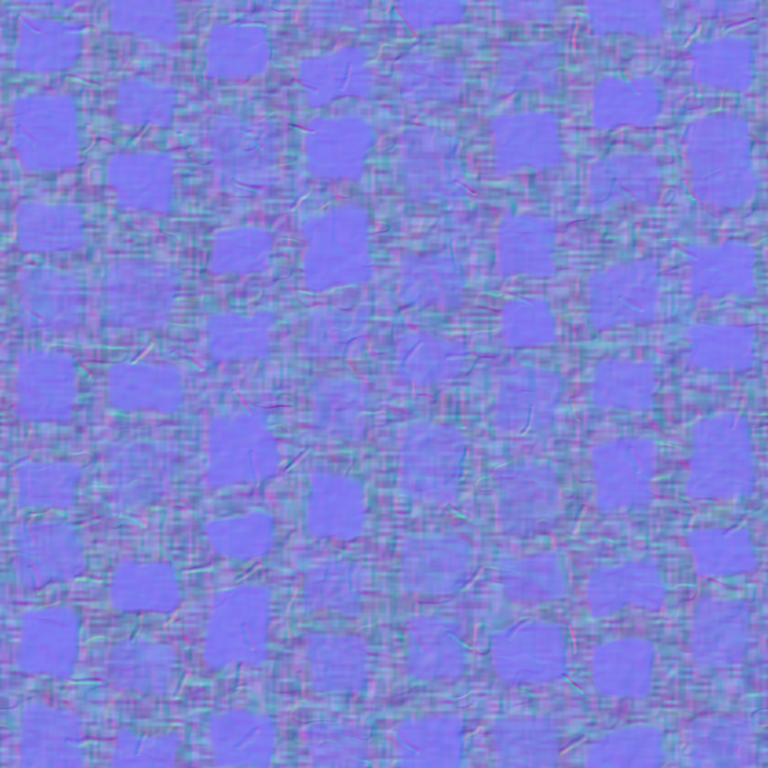
A three.js fragment shader for this texture map:

```glsl
varying vec2 vUv;

float hash(vec2 p) {
  return fract(sin(dot(p, vec2(127.1, 311.7))) * 43758.5453);
}

// Value noise that wraps after freq cells
float wrapNoise(vec2 uv, vec2 freq, float seed) {
  vec2 p = uv * freq;
  vec2 i = floor(p), f = fract(p);
  vec2 a = mod(i, freq) + seed, b = mod(i + 1.0, freq) + seed;
  f = f * f * (3.0 - 2.0 * f);
  return mix(mix(hash(a), hash(vec2(b.x, a.y)), f.x),
             mix(hash(vec2(a.x, b.y)), hash(b), f.x), f.y);
}

vec2 wobble(vec2 uv, float freq) {
  return vec2(wrapNoise(uv, vec2(freq), 3.0), wrapNoise(uv, vec2(freq), 71.0)) - 0.5;
}

// Worn rounded setts in eight columns of eight or nine; returns 0 to 1
float setts(vec2 p) {
  float column = mod(floor(p.x * 8.0), 8.0);
  float rows = 8.0 + step(0.45, hash(vec2(column, 5.0)));
  float phase = hash(vec2(column, 9.0));
  float y = p.y * rows + phase + 0.13 * sin(6.28318 * (p.y * 3.0 + phase));
  vec2 id = vec2(column, mod(floor(y), rows));
  vec2 q = (fract(vec2(p.x * 8.0, y)) - 0.5) / vec2(8.0, rows);
  float turn = 0.24 * (hash(id + 17.0) - 0.5);
  q += turn * vec2(-q.y, q.x);
  vec2 size = vec2(0.046, 0.045) - 0.009 * vec2(hash(id + 23.0), hash(id + 31.0));
  vec2 d = abs(q) - size + 0.014;
  float dist = length(max(d, 0.0)) + min(max(d.x, d.y), 0.0) - 0.014;
  float wear = hash(id + 43.0);
  return smoothstep(0.004, -0.008, dist) * (1.0 - 0.55 * wear * wear);
}

// Short grooves at random angles, one in some cells of a grid
float grooves(vec2 p) {
  vec2 id = mod(floor(p * 14.0), 14.0);
  vec2 q = (fract(p * 14.0) - 0.5) / 14.0;
  q -= 0.02 * (vec2(hash(id + 51.0), hash(id + 57.0)) - 0.5);
  float angle = 6.28318 * hash(id + 63.0);
  vec2 dir = vec2(cos(angle), sin(angle));
  float along = clamp(dot(q, dir), -0.016, 0.016);
  return smoothstep(0.006, 0.0, length(q - along * dir)) * step(0.55, hash(id + 69.0));
}

// Relief height in x, sett coverage in y
vec2 relief(vec2 uv) {
  vec2 p = uv + 0.016 * wobble(uv, 22.0) + 0.007 * wobble(uv, 60.0);
  float sett = setts(p);
  float rough = mix(1.0, 0.3, sett);
  float chips = smoothstep(0.55, 0.78, wrapNoise(p, vec2(38.0, 44.0), 11.0));
  float h = 0.00105 * sett + 0.0005 * chips * rough;
  h += 0.0011 * rough * wrapNoise(p, vec2(46.0), 29.0);
  h += 0.0008 * rough * wrapNoise(p, vec2(92.0), 37.0);
  h -= 0.0006 * grooves(p) * mix(1.0, 0.6, sett);
  return vec2(h, sett);
}

void main() {
  // Slope of the relief
  float e = 0.002;
  vec2 here = relief(vUv);
  vec2 slope = vec2(relief(vUv + vec2(e, 0.0)).x - here.x,
                    relief(vUv + vec2(0.0, e)).x - here.x) / e;

  // Crossed woven grain, strongest in the joints
  vec2 grain = vec2(wrapNoise(vUv, vec2(210.0, 48.0), 83.0),
                    wrapNoise(vUv, vec2(48.0, 210.0), 97.0)) - 0.5;
  float patches = wrapNoise(vUv, vec2(15.0), 47.0) - 0.5;
  float cover = clamp(here.y + 0.35 * patches * (1.0 - here.y), 0.0, 1.0);
  float grit = mix(0.22, 0.035, cover);

  // Encode as a normal, duller where the surface is rough
  float blue = mix(0.79, 0.935, cover) + 0.05 * patches * (1.0 - cover);
  blue -= 0.22 * length(slope) - 0.012;
  blue += grit * 0.55 * (grain.x + grain.y);
  float red = 0.498 + 0.85 * slope.x + grit * grain.x;
  float green = mix(0.535, 0.475, cover) - 0.85 * slope.y + grit * grain.y;
  gl_FragColor = vec4(red, green, blue, 1.0);
}
```
